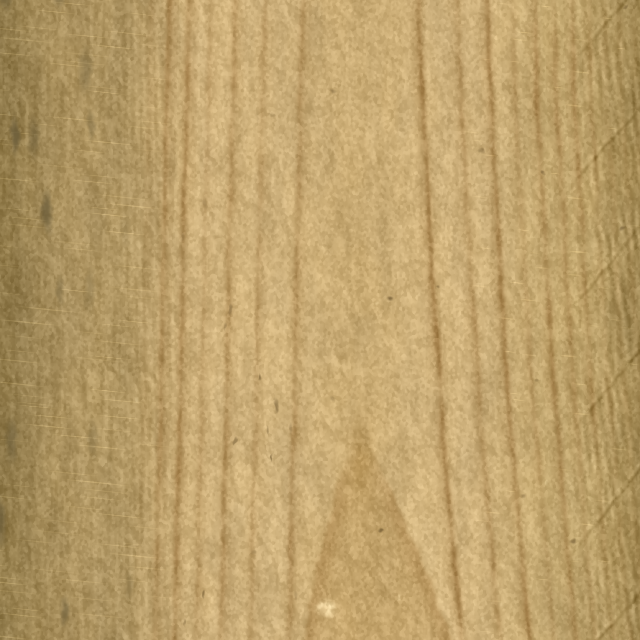
Write a WebGL 2 fragment shader that draws this texture.

```glsl
#version 300 es
precision highp float;
// Sawn softwood board: growth rings run upright on both sides of a pale heart,
// with an arched ring at the foot, weathered edges, saw marks and small flecks.
// Rings are isolines of a quadratic field; grain and flecks come from jittered cells.
uniform vec2 u_resolution;
out vec4 fragColor;

vec2 hash(vec2 p) {
    vec3 q = fract(p.xyx * vec3(0.1031, 0.1030, 0.0973));
    q += dot(q, q.yzx + 33.33);
    return fract((q.xx + q.yz) * q.zy);
}

// Soft cellular noise around zero: random cell values blended by distance
float grain(vec2 p) {
    vec2 id = floor(p), sum = vec2(0.0);
    for (int j = -1; j <= 1; j++)
        for (int i = -1; i <= 1; i++) {
            vec2 cell = id + vec2(i, j);
            vec2 away = cell + hash(cell) - p;
            sum += exp(-6.0 * dot(away, away)) * vec2(hash(cell + 37.0).x - 0.5, 1.0);
        }
    return sum.x / sum.y;
}

// Layered sines, roughly -1 to 1
float waves(vec2 p) {
    float sum = 0.0, amp = 0.5;
    for (int i = 0; i < 4; i++) {
        sum += amp * sin(p.x + 1.7 * sin(p.y)) * cos(p.y + 1.3 * sin(p.x * 0.7));
        p = mat2(1.6, 1.1, -1.1, 1.6) * p + 2.3;
        amp *= 0.6;
    }
    return sum;
}

// Soft ellipses, at most one per cell; radius is a share of the cell
float scatter(vec2 p, vec2 size, vec2 radius, float chance, float seed) {
    vec2 g = p / size;
    g.x += hash(vec2(floor(g.y), seed)).x * 7.0;
    vec2 id = floor(g) + seed * 17.0;
    vec2 h = hash(id), k = hash(id + 71.0);
    vec2 r = radius * mix(0.55, 1.0, k.y);
    vec2 offset = fract(g) - 0.5 - (h - 0.5) * (1.0 - 2.0 * r);
    return step(k.x, chance) * smoothstep(1.0, 0.15, length(offset / r)) * mix(0.4, 1.0, h.x);
}

float ridge(float x, float width) {
    return exp(-x * x / (width * width));
}

void main() {
    vec2 p = gl_FragCoord.xy / u_resolution;
    float down = 1.0 - p.y;
    float wobble = 0.003 * waves(vec2(p.x * 6.0, p.y * 9.0)) + 0.001 * waves(p * vec2(30.0, 45.0));
    float left = smoothstep(0.29, 0.2, p.x);
    float right = smoothstep(0.86, 0.96, p.x);

    // Board tone, darker toward both edges
    vec3 col = mix(vec3(0.56, 0.475, 0.285), vec3(0.675, 0.575, 0.375), smoothstep(-0.03, 0.13, p.x));
    col = mix(col, vec3(0.815, 0.70, 0.49), smoothstep(0.17, 0.33, p.x));
    col = mix(col, vec3(0.79, 0.67, 0.45), 0.8 * ridge(p.x - 0.56, 0.08));
    col = mix(col, vec3(0.765, 0.66, 0.44), smoothstep(0.72, 0.9, p.x));
    col = mix(col, vec3(0.62, 0.525, 0.32), smoothstep(0.88, 1.02, p.x));
    col *= 1.0 + 0.035 * waves(p * vec2(26.0, 6.0)) + 0.05 * grain(p * vec2(40.0, 14.0));

    // Growth rings, closer together away from the heart
    float across = p.x + wobble - 0.565;
    float d = across < 0.0 ? -across - 0.022 * down : across - 0.065 * pow(down, 1.4);
    d = max(d, 0.0);
    float n = 5.0 * d + 48.0 * d * d + 0.15;
    float ring = floor(n + 0.5);
    float e = (n - ring) / (5.0 + 97.0 * d) + 0.002 * grain(p * vec2(120.0, 60.0));
    float line = 0.7 * ridge(e, 0.0042) + 0.6 * ridge(e, e < 0.0 ? 0.013 : 0.007);
    line *= mix(0.25, 0.6, hash(vec2(ring, step(0.0, across))).x);
    line *= smoothstep(0.2, 0.28, p.x) * (1.0 - 0.7 * right);
    line *= 0.85 + 0.5 * waves(p * vec2(9.0, 16.0)) + 0.5 * grain(p * vec2(60.0, 25.0));
    col = mix(col, vec3(0.61, 0.465, 0.255), clamp(line, 0.0, 0.85));

    // Narrow rings crowding the left edge
    float crowd = sin(p.x * 520.0 + 600.0 * wobble + 12.0 * p.y);
    col += 0.016 * crowd * smoothstep(0.13, 0.22, p.x) * smoothstep(0.3, 0.25, p.x);

    // Arched ring at the foot, with a pale halo on its right
    float t = max(0.32 - p.y, 0.0) / 0.32;
    float halfWidth = across < 0.0 ? 0.085 * pow(t, 0.7) : 0.135 * pow(t, 0.85);
    float rim = abs(across) - halfWidth + 0.006 * waves(p * 40.0);
    float arch = smoothstep(0.0, 0.35, t);
    col = mix(col, vec3(0.75, 0.62, 0.395), 0.55 * arch * smoothstep(0.012, -0.016, rim));
    col = mix(col, vec3(0.66, 0.51, 0.29), 0.5 * arch * ridge(rim, rim > 0.0 ? 0.006 : 0.016));
    col += 0.03 * arch * ridge(rim - 0.018, 0.012) * step(0.0, across);
    col -= vec3(0.05, 0.065, 0.08) * ridge(across + 0.006 * waves(p * 30.0), 0.02) * ridge(p.y - 0.29, 0.06);

    // Fine upright fibres and mottled grain
    col += grain(p * vec2(170.0, 12.0)) * mix(0.03, 0.06, max(left, right));
    col += 0.065 * grain(vec2(p.x + 0.4 * p.y, p.y) * vec2(110.0, 55.0));
    col += 0.09 * grain(p * vec2(250.0, 210.0));

    // Diagonal saw marks and ripples on the right
    float saw = (fract((p.y - 1.2 * p.x + 0.363 + 3.0 * wobble) / 0.19 + 0.5) - 0.5) * 0.19;
    float cut = right * (0.7 + 0.6 * waves(p * 35.0));
    col -= 0.11 * cut * ridge(saw, 0.0045);
    col += 0.05 * cut * ridge(saw - 0.009, 0.005);
    float ripple = sin(p.x * 430.0 + 60.0 * p.y + 3.0 * waves(p * 15.0));
    col += 0.07 * right * ripple * (0.4 + grain(p * vec2(60.0, 30.0)));

    // Thin pale cross scratches near both edges
    vec2 tilted = vec2(p.x, p.y + 0.1 * p.x + 0.3 * wobble);
    float scratch = scatter(tilted, vec2(0.13, 0.012), vec2(0.47, 0.16), 0.55, 1.0) * left;
    scratch += scatter(tilted, vec2(0.05, 0.027), vec2(0.38, 0.08), 0.3, 2.0) * smoothstep(0.68, 0.8, p.x);
    col += vec3(0.085, 0.08, 0.065) * scratch;

    // Grey weather stains, dark pores and resin flecks
    vec2 rough = p + 0.005 * vec2(waves(p * 60.0), waves(p.yx * 50.0));
    float stain = scatter(rough, vec2(0.045, 0.12), vec2(0.34, 0.45), 0.45, 3.0) * smoothstep(0.27, 0.08, p.x);
    col = mix(col, vec3(0.41, 0.355, 0.22), 0.8 * stain);
    float pore = scatter(rough, vec2(0.03, 0.05), vec2(0.17, 0.3), 0.17, 4.0);
    pore *= smoothstep(0.24, 0.3, p.x) * smoothstep(0.5, 0.42, p.x) * smoothstep(0.95, 0.4, p.y);
    pore += scatter(rough, vec2(0.08, 0.06), vec2(0.1, 0.1), 0.09, 5.0) * smoothstep(0.3, 0.5, p.x);
    col = mix(col, vec3(0.42, 0.33, 0.18), 0.7 * pore);
    float resin = smoothstep(1.0, 0.3, length((rough - vec2(0.51, 0.05)) / vec2(0.021, 0.019)));
    resin *= 0.9 + grain(p * 110.0);
    resin += 0.5 * scatter(rough, vec2(0.06, 0.05), vec2(0.09, 0.14), 0.07, 6.0);
    col += vec3(0.15, 0.17, 0.18) * resin;

    fragColor = vec4(clamp(col, 0.0, 1.0), 1.0);
}
```
